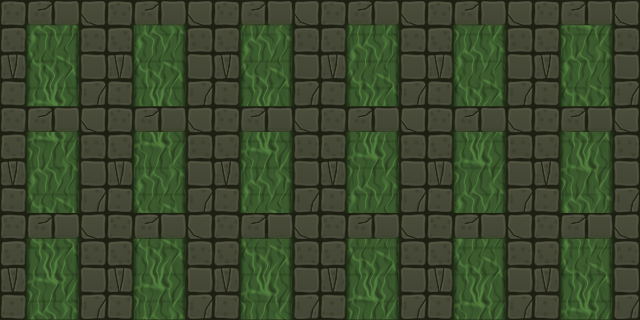
This pattern is drawn by a WebGL 2 fragment shader. Its source:

```glsl
#version 300 es
precision highp float;
uniform vec2 u_resolution;
out vec4 fragColor;

const vec2 REPEATS = vec2(6.0, 3.0);
const float BLOCKS = 4.0;            // stones along each side of a repeat
const float FRAMES = 18.0;           // flow steps before the liquid loops
const float STONE_HALF = 0.462;
const float STONE_ROUND = 0.12;
const float RIM_WIDTH = 0.028;
const float CRACK_WIDTH = 0.022;
const vec2 POOL_MIN = vec2(1.03, 0.95);
const vec2 POOL_MAX = vec2(2.93, 3.98);
const vec2 VEIN_CELLS = vec2(1.9, 0.75);   // per block; y fits the loop
const vec3 GAP = vec3(0.11, 0.12, 0.07);
const vec3 STONE = vec3(0.28, 0.29, 0.22);
const vec3 STONE_RIM = vec3(0.37, 0.38, 0.30);
const vec3 STONE_SHADE = vec3(0.20, 0.21, 0.15);
const vec3 MOSS = vec3(0.15, 0.23, 0.10);
const vec3 SLIME_DARK = vec3(0.17, 0.25, 0.125);
const vec3 SLIME = vec3(0.23, 0.355, 0.18);
const vec3 SLIME_LIGHT = vec3(0.36, 0.55, 0.27);

vec2 hash2(vec2 p) {
    vec3 a = fract(p.xyx * vec3(0.1031, 0.1030, 0.0973));
    a += dot(a, a.yzx + 33.33);
    return fract((a.xx + a.yz) * a.zy);
}

// Nearest and second nearest cell distances, wrapping in y
vec2 cellular(vec2 p, float wrapY) {
    vec2 base = floor(p), near = vec2(9.0);
    for (int j = -1; j <= 1; j++)
        for (int i = -1; i <= 1; i++) {
            vec2 c = base + vec2(i, j);
            vec2 site = c + 0.15 + 0.7 * hash2(vec2(c.x + 7.0, mod(c.y, wrapY)));
            float d = length(site - p);
            near = d < near.x ? vec2(d, near.x) : vec2(near.x, min(near.y, d));
        }
    return near;
}

float roundBox(vec2 p, vec2 halfSize, float r) {
    vec2 d = abs(p) - halfSize + r;
    return length(max(d, 0.0)) + min(max(d.x, d.y), 0.0) - r;
}

float segment(vec2 p, vec2 a, vec2 b) {
    vec2 ab = b - a;
    return length(p - a - ab * clamp(dot(p - a, ab) / dot(ab, ab), 0.0, 1.0));
}

float bentLine(vec2 p, vec2 a, vec2 b, vec2 c) {
    return min(segment(p, a, b), segment(p, b, c));
}

// Distance to the crack belonging to each damaged stone
float cracks(vec2 cell, vec2 f) {
    if (cell == vec2(0, 2)) return min(bentLine(f, vec2(0.3, 0.04), vec2(0.38, 0.5), vec2(0.47, 0.95)),
                                       bentLine(f, vec2(0.64, 0.04), vec2(0.6, 0.45), vec2(0.49, 0.95)));
    if (cell == vec2(1, 0)) return bentLine(f, vec2(0.98, 0.12), vec2(0.72, 0.33), vec2(0.45, 0.38));
    if (cell == vec2(3, 0)) return bentLine(f, vec2(0.04, 0.52), vec2(0.28, 0.83), vec2(0.62, 0.95));
    if (cell == vec2(3, 3)) return bentLine(f, vec2(0.96, 0.22), vec2(0.72, 0.6), vec2(0.65, 0.97));
    return 1.0;
}

vec3 stones(vec2 t, float aa) {
    vec2 cell = floor(t), f = fract(t), rnd = hash2(cell + 3.0);
    vec2 q = f - 0.5 + 0.012 * sin(f.yx * 7.0 + rnd * 6.28);
    float d = roundBox(q, STONE_HALF - 0.025 * rnd, STONE_ROUND);
    vec3 face = STONE * (1.0 + 0.05 * (rnd.x - 0.5) - 0.08 * q.y);
    // Worn pits and a soft bevel
    float pits = 1.0 - smoothstep(0.12, 0.3, cellular(t * 2.6, 99.0).x);
    face = mix(face, STONE_SHADE, 0.4 * pits * step(0.4, rnd.y));
    face = mix(face, STONE_SHADE, 0.45 * smoothstep(-0.07, 0.0, d));
    float rim = 1.0 - smoothstep(RIM_WIDTH * 0.4, RIM_WIDTH + aa * 0.5, abs(d + 0.055));
    face = mix(face, STONE_RIM, rim * (0.4 - 0.25 * q.y));
    // Cracks with a lit lip
    float crack = cracks(cell, f), lip = cracks(cell, f - vec2(0.05, 0.02));
    face = mix(face, STONE_RIM, 0.45 * (1.0 - smoothstep(0.01, 0.02 + aa, lip)));
    face = mix(face, GAP, 0.85 * (1.0 - smoothstep(CRACK_WIDTH - aa * 0.4, CRACK_WIDTH + aa * 0.6, crack)));
    return mix(face, GAP, smoothstep(-aa * 0.5, aa * 0.5, d));
}

vec3 slime(vec2 t, float frame) {
    float flow = mod(t.y - BLOCKS * frame / FRAMES + 0.08, BLOCKS);
    float turn = flow * 6.28319 / BLOCKS;
    float x = t.x - 1.0 + 0.09 * sin(turn * 3.0 + t.x * 2.0) + 0.04 * sin(turn * 7.0 + t.x * 5.0);
    // Stretched cell borders form the veins
    vec2 veinCell = cellular(vec2(x, flow) * VEIN_CELLS, BLOCKS * VEIN_CELLS.y);
    float vein = 1.0 - smoothstep(0.0, 0.17, veinCell.y - veinCell.x);
    float streak = 0.5 + 0.3 * sin(x * 15.0 + 1.5 * sin(turn * 2.0)) + 0.2 * sin(x * 27.0 + 2.0 * sin(turn * 3.0));
    // Forked vein whose arms meet at the loop seam
    float rise = BLOCKS - flow;
    float fork = abs(abs(x - 0.95) - 0.3 * pow(rise, 0.8));
    vein = max(vein * (0.4 + 0.6 * streak), (1.0 - smoothstep(0.01, 0.09, fork)) * smoothstep(1.4, 0.7, rise));
    float body = smoothstep(0.1, 0.65, 0.75 * streak + 0.35 * (1.0 - veinCell.x));
    vec3 col = mix(SLIME_DARK, SLIME, body);
    // Sunken joints and darker banks
    float joint = 1.0 - smoothstep(0.0, 0.09, abs(fract(t.y + 0.2) - 0.5));
    col = mix(col, SLIME_DARK * 0.8, 0.3 * joint);
    col = mix(col, SLIME_LIGHT, 0.75 * vein);
    float bank = min(t.x - POOL_MIN.x, POOL_MAX.x - t.x);
    return col * mix(0.65, 1.0, smoothstep(0.0, 0.16, bank));
}

void main() {
    vec2 grid = gl_FragCoord.xy / u_resolution * REPEATS;
    grid.y = REPEATS.y - grid.y;
    vec2 tile = floor(grid), t = fract(grid) * BLOCKS;
    float aa = BLOCKS * REPEATS.y / u_resolution.y;
    float pool = roundBox(t - 0.5 * (POOL_MIN + POOL_MAX), 0.5 * (POOL_MAX - POOL_MIN), 0.02);
    vec3 col = stones(t, aa);
    col = mix(col, MOSS, 0.65 * exp(-max(pool, 0.0) * 14.0));
    col = mix(slime(t, tile.y * REPEATS.x + tile.x), col, smoothstep(-aa * 0.5, aa * 0.5, pool));
    fragColor = vec4(col, 1.0);
}
```
